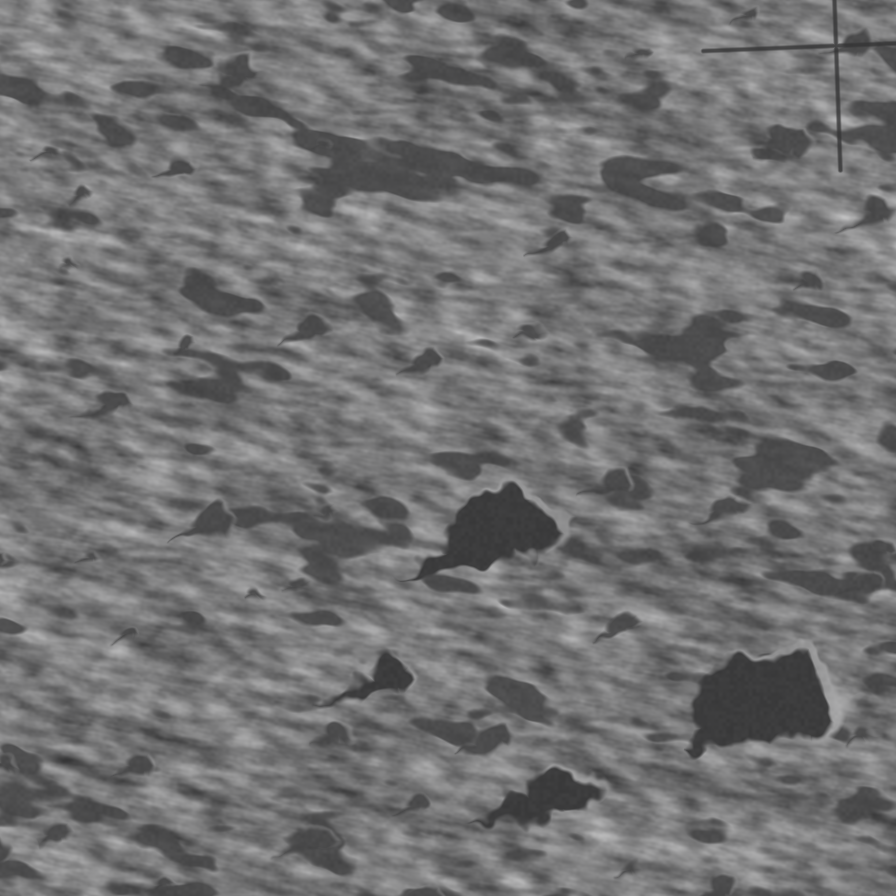
A WebGL 1 fragment shader for this texture:

```glsl
precision highp float;
uniform vec2 u_resolution;

#define SOIL 0.475
#define SHADOW 0.235
#define SUNLIT 0.61
#define RELIEF 0.34
#define MOTTLE 0.26
#define PIT_LEVEL 0.62
#define GRAIN 0.03
#define EDGE 0.0035
#define ROCK_CHANCE 0.34
#define SLOPE 0.16

float hash(vec2 p) {
  vec3 q = fract(p.xyx * 0.1031);
  q += dot(q, q.yzx + 33.33);
  return fract((q.x + q.y) * q.z);
}

float noise(vec2 p) {
  vec2 cell = floor(p), f = fract(p);
  f = f * f * (3.0 - 2.0 * f);
  float low = mix(hash(cell), hash(cell + vec2(1.0, 0.0)), f.x);
  float high = mix(hash(cell + vec2(0.0, 1.0)), hash(cell + 1.0), f.x);
  return mix(low, high, f.y);
}

float fbm(vec2 p) {
  float sum = 0.0, weight = 0.5;
  for (int i = 0; i < 3; i++) {
    sum += weight * noise(p);
    p = mat2(0.96, -0.28, 0.28, 0.96) * p * 1.9 + 17.3;
    weight *= 0.55;
  }
  return sum / 0.926;
}

float cover(float d) {
  return 1.0 - smoothstep(-EDGE, EDGE, d);
}

// Rounded block with a flat base and one slanted face
float block(vec2 p, float size) {
  float d = (length(p * vec2(1.0, 1.5)) - size) * 0.75;
  d = max(d, -p.y - 0.5 * size);
  return max(d, dot(p, vec2(0.8, 0.6)) - 0.76 * size);
}

// Shadow that narrows to a point at the lower left
float castShadow(vec2 p, float size, float reach) {
  vec2 axis = reach * vec2(-0.93, -0.36);
  p.y += 0.15 * size;
  float t = clamp(dot(p, axis) / dot(axis, axis), 0.0, 1.0);
  return length(p - axis * t) - 0.48 * size * (1.0 - t);
}

// x: distance to the dark side and its shadow, y: distance to the lit side
vec2 boulder(vec2 p, float size, float reach) {
  float dark = min(block(p, size), castShadow(p, size, reach));
  return vec2(dark, block(p - size * vec2(0.19, 0.1), size));
}

vec2 largeBoulders(vec2 p) {
  vec2 d = vec2(1.0);
  for (int i = 0; i < 4; i++) {
    float angle = 2.0 + 1.3 * float(i);
    vec2 centre = vec2(0.65, 0.27) + vec2(0.22, 0.15) * vec2(cos(angle), sin(angle));
    float size = 0.06 + 0.035 * cos(angle - 0.5);
    d = min(d, boulder(p - centre, size, 4.5 * size * (1.0 - 9.0 * size)));
  }
  return d;
}

vec2 smallRocks(vec2 p) {
  vec2 d = vec2(1.0), spacing = vec2(0.11, 0.075);
  vec2 home = floor(p / spacing);
  for (int y = -1; y <= 1; y++) {
    for (int x = -1; x <= 1; x++) {
      vec2 cell = home + vec2(x, y) + 40.0;
      vec2 jitter = vec2(hash(cell + 3.1), hash(cell + 7.7));
      vec2 centre = (cell - 40.0 + jitter) * spacing;
      float pick = hash(cell + 21.5);
      float size = 0.007 + 0.014 * pick / ROCK_CHANCE;
      if (pick < ROCK_CHANCE) d = min(d, boulder(p - centre, size, 2.2 * size));
    }
  }
  return d;
}

// Fine dark line between two ends
float hairline(vec2 p, vec2 a, vec2 b) {
  vec2 along = b - a;
  float t = clamp(dot(p - a, along) / dot(along, along), 0.0, 1.0);
  return 1.0 - smoothstep(0.0008, 0.0038, length(p - a - along * t));
}

void main() {
  vec2 uv = gl_FragCoord.xy / u_resolution;
  vec2 slope = vec2(uv.x, uv.y + SLOPE * uv.x);

  // Soil: side-lit ripples over broad mottling
  vec2 ripple = slope * vec2(30.0, 75.0) + 9.0;
  float tone = SOIL + RELIEF * (fbm(ripple) - fbm(ripple + vec2(0.55, 0.6)));
  tone += MOTTLE * (fbm(slope * vec2(11.0, 28.0) + 50.0) - 0.5);

  // Shaded pits, gathered in one wide hollow
  vec2 hollow = (slope - vec2(0.48, 0.9)) / vec2(0.21, 0.06);
  float depth = fbm(slope * vec2(14.0, 30.0) + 83.0) + 0.17 * exp(-dot(hollow, hollow));
  float pit = smoothstep(PIT_LEVEL, PIT_LEVEL + 0.1, depth);
  tone = mix(tone, SHADOW + 0.035, 0.86 * pit);

  // Rocks with ragged outlines
  vec2 rough = vec2(fbm(uv * 28.0 + 5.0), fbm(uv * 28.0 + 61.0)) - 0.5;
  vec2 large = largeBoulders(uv + 0.045 * rough);
  vec2 small = smallRocks(uv + 0.03 * rough);
  float sun = SUNLIT + 0.3 * rough.x;
  tone = mix(tone, sun - 0.06, 0.7 * cover(small.y));
  tone = mix(tone, SHADOW + 0.035, 0.9 * cover(small.x));
  tone = mix(tone, sun, 0.9 * cover(large.y));
  tone = mix(tone, SHADOW, cover(large.x));

  // Film grain and measuring cross
  tone += GRAIN * (noise(uv * 240.0) - 0.5);
  float cross = max(hairline(uv, vec2(0.785, 0.943), vec2(1.01, 0.952)),
                    hairline(uv, vec2(0.931, 1.01), vec2(0.938, 0.81)));
  tone = mix(tone, 0.2, 0.8 * cross);

  gl_FragColor = vec4(vec3(tone, tone, tone + 0.003), 1.0);
}
```
